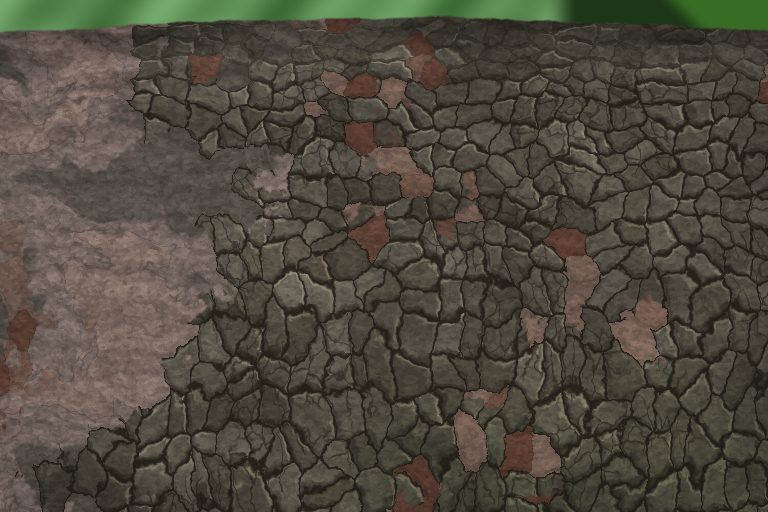
A Shadertoy shader for this texture:

```glsl
// Cracked bark on a horizontal log in front of a blurred green background.
// Warped cellular noise makes the plates, cracks and fallen flakes;
// layered sines place the bare patches, streaks and stains.

struct Cell { vec2 id; vec2 toSeed; vec2 normal; float edge; };

float hash(vec2 p) {
    vec3 q = fract(p.xyx * vec3(0.1031, 0.1030, 0.0973));
    q += dot(q, q.yzx + 33.33);
    return fract((q.x + q.y) * q.z);
}

// Layered, rotated sines, roughly -1 to 1
float sines(vec2 p) {
    float sum = 0.0, amp = 0.5;
    for (int i = 0; i < 6; i++) {
        sum += amp * sin(p.x + 1.4 * sin(p.y + float(i)));
        p = mat2(0.8, 0.6, -0.6, 0.8) * p * 1.85 + 2.3;
        amp *= 0.6;
    }
    return sum;
}

// Nearest seed, and distance and direction to the border with the next one
Cell cells(vec2 p, vec2 jitter) {
    Cell c;
    vec2 base = floor(p), second = vec2(9.0);
    c.toSeed = vec2(9.0);
    for (int y = -1; y <= 1; y++)
    for (int x = -1; x <= 1; x++) {
        vec2 id = base + vec2(x, y);
        vec2 r = id + 0.5 - p + jitter * (vec2(hash(id), hash(id + 57.3)) - 0.5);
        if (dot(r, r) < dot(c.toSeed, c.toSeed)) {
            second = c.toSeed;
            c.toSeed = r;
            c.id = id;
        } else if (dot(r, r) < dot(second, second)) second = r;
    }
    c.normal = normalize(second - c.toSeed);
    c.edge = dot(0.5 * (c.toSeed + second), c.normal);
    return c;
}

vec3 background(vec2 p) {
    float blur = 0.5 + 0.3 * sin(p.x * 17.0 + 2.0 * sin(p.y * 21.0))
               + 0.25 * sin(p.x * 39.0 - p.y * 30.0);
    vec3 leaves = mix(vec3(0.25, 0.43, 0.22), vec3(0.46, 0.66, 0.43), blur);
    float shade = smoothstep(1.06, 1.13, p.x);
    leaves = mix(leaves, vec3(0.11, 0.21, 0.09), shade);
    return mix(leaves, vec3(0.22, 0.42, 0.14), smoothstep(1.31, 1.37, p.x + p.y - 0.97));
}

vec3 bark(vec2 p) {
    // Rows get closer towards the top, where the log curves away
    vec2 warp = vec2(sines(p * 13.0), sines(p.yx * 15.0 + 4.0));
    vec2 scale = vec2(19.0, 12.0 + 20.0 * p.y * p.y);
    vec2 q = vec2(p.x * 19.0, 12.0 * p.y + 6.67 * p.y * p.y * p.y) + 0.4 * warp;
    q += 0.07 * vec2(sines(p * 90.0), sines(p.yx * 85.0));
    Cell plate = cells(q, vec2(0.95, 0.6));
    Cell split = cells(q * vec2(1.7, 1.4) + 31.0, vec2(0.95));
    vec2 center = p + plate.toSeed / scale;
    float pick = hash(plate.id + 11.0);

    // Fine grain and soft stains
    float grain = hash(cells(p * vec2(125.0, 165.0), vec2(1.0)).id);
    float mottle = hash(cells(p * vec2(52.0, 85.0) + warp, vec2(1.0)).id);
    float stain = sines(p * vec2(7.0, 13.0) + 5.0);
    float streak = sines(p * vec2(12.0, 70.0) + warp);

    // Whole plates are missing at the left, single ones elsewhere
    float bareness = 0.46 - center.x + 0.38 * sines(center * 7.0 + 1.0)
                   + 0.3 * (pick - 0.5) - 0.3 * smoothstep(0.3, 0.1, p.y);
    float bare = smoothstep(-0.01, 0.01, bareness);
    float fallen = smoothstep(1.08, 1.12, sines(center * 6.0 + 9.0) + 0.8 * pick);
    float covered = (1.0 - bare) * (1.0 - fallen);
    float topFade = 1.0 - 0.65 * smoothstep(0.8, 0.92, p.y);

    // Plate faces, olive towards the lower right
    vec3 col = mix(vec3(0.275, 0.255, 0.215), vec3(0.355, 0.335, 0.295), hash(plate.id));
    col = mix(col, vec3(0.295, 0.29, 0.225), 0.6 * smoothstep(0.4, 0.05, p.y) * smoothstep(0.4, 0.9, p.x));
    col *= 1.0 + 0.16 * stain;

    // Smooth bare wood with layered grey and pink blotches
    float layer = sines(p * vec2(6.0, 10.0) + 20.0 + 0.3 * warp);
    vec3 wood = mix(vec3(0.33, 0.305, 0.28), vec3(0.46, 0.405, 0.38), smoothstep(-0.22, 0.0, layer));
    wood = mix(wood, vec3(0.50, 0.425, 0.39), 0.7 * smoothstep(0.4, 0.46, layer));
    wood *= 1.0 - 0.18 * smoothstep(0.05, 0.0, abs(layer - 0.42));
    wood *= 1.0 + 0.1 * streak;
    col = mix(col, wood, bare);

    // Reddish scars of fallen flakes
    vec3 scar = mix(vec3(0.36, 0.23, 0.19), vec3(0.47, 0.375, 0.335), smoothstep(0.2, 0.6, hash(plate.id + 3.0)));
    col = mix(col, scar * (1.0 + 0.12 * stain), fallen * 0.9);

    // Grain over everything
    col *= 0.83 + 0.2 * grain + 0.14 * mottle;
    col *= 1.0 + 0.13 * streak * smoothstep(0.72, 0.92, p.y);

    // Light catches upper rims, lower rims fall into shadow
    float facing = plate.normal.y + 0.4 * plate.normal.x;
    float rim = smoothstep(0.04, 0.1, plate.edge) * smoothstep(0.22, 0.12, plate.edge);
    float broken = smoothstep(-0.3, 0.5, sines(p * 24.0 + 7.0));
    col += vec3(0.15, 0.15, 0.12) * rim * smoothstep(-0.1, 0.7, facing) * covered * broken;
    col *= 1.0 - 0.25 * rim * smoothstep(0.1, 0.8, -facing) * mix(0.4, 1.0, covered);

    // Main cracks, widest along the log, then thin splits inside plates
    float width = mix(0.07, 0.125, abs(plate.normal.y)) * (0.8 + 0.4 * broken);
    float crack = smoothstep(width, 0.015, plate.edge) * mix(0.13, 1.0, covered) * topFade;
    float thin = smoothstep(0.085, 0.01, split.edge) * covered * topFade;
    thin *= smoothstep(-0.1, 0.4, sines(p * 11.0 + 15.0));
    col = mix(col, vec3(0.115, 0.10, 0.075), 0.85 * crack);
    return mix(col, vec3(0.14, 0.125, 0.095), 0.6 * thin);
}

void mainImage(out vec4 fragColor, in vec2 fragCoord) {
    vec2 p = fragCoord / iResolution.y;
    float rimY = 0.935 + 0.03 * sin(2.0 * p.x) + 0.004 * sines(p.xx * vec2(22.0, 9.0));
    vec3 col = bark(p);

    // Rounded shading of the log and darker corners
    col *= 1.0 - 0.25 * smoothstep(0.1, 0.0, rimY - p.y);
    vec2 offset = fragCoord / iResolution.xy - vec2(0.48, 0.52);
    col *= 1.06 - 0.42 * dot(offset, offset);

    col = mix(col, background(p), smoothstep(-0.003, 0.003, p.y - rimY));
    fragColor = vec4(clamp(col, 0.0, 1.0), 1.0);
}
```
